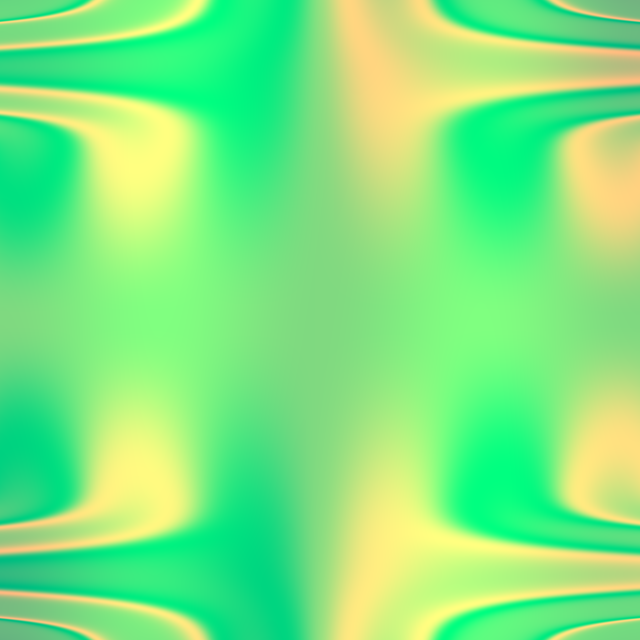
This background is drawn by a Shadertoy shader. Its source:

```glsl
const float TAU = 6.2831853;
const float BLUE_LEVEL = 0.5;
const float WAVE_RATE = 8.5;       // radians across each half canvas
const float EDGE_RATE = 0.7;       // extra rate towards top and bottom
const float BAND_HEIGHT = 0.79;    // calm band, measured from the middle
const float BAND_WIDTH = 0.11;
const float BAND_STRETCH = 2.3;    // how strongly the band spreads the waves
const float WAVE_GAIN = 3.8;
const float CENTRE_GAIN = 0.08;
const float PHASE_LIMIT = 3.1;
const float PHASE_SHIFT = 0.15;
const float GREEN_LEVEL = 0.925;
const float GREEN_SWING = 0.075;
const float GREEN_TILT = 0.07;
const float SHADE_LEAN = 0.9;

float calmBand(float height) {
    float d = (height - BAND_HEIGHT) / BAND_WIDTH;
    return exp(-d * d);
}

// Sideways wave, stretched within the calm bands and limited in depth
float foldedPhase(vec2 p, float band) {
    float side = abs(p.x);
    float rise = p.y * p.y;
    float rate = WAVE_RATE + EDGE_RATE * rise * rise;
    float angle = rate * p.x / (1.0 + BAND_STRETCH * band * side);
    float gain = WAVE_GAIN * rise * (CENTRE_GAIN + side);
    return PHASE_LIMIT * tanh(gain * sin(angle)) + PHASE_SHIFT * rise;
}

// Soft vertical shadows, leaning near the centre
float greenShade(vec2 p, float band) {
    float side = abs(p.x);
    float lean = SHADE_LEAN * p.y * (1.0 - side);
    float shade = GREEN_LEVEL - GREEN_SWING * cos(TAU * p.x - lean);
    shade -= GREEN_TILT * p.x * p.y;
    shade -= side * (0.06 * band + 0.08 * pow(abs(p.y), 8.0));
    return clamp(shade, 0.0, 1.0);
}

void mainImage(out vec4 fragColor, in vec2 fragCoord) {
    vec2 p = 2.0 * fragCoord / iResolution.xy - 1.0;
    float band = calmBand(abs(p.y));
    float red = 0.5 + 0.5 * sin(foldedPhase(p, band));
    fragColor = vec4(red, greenShade(p, band), BLUE_LEVEL, 1.0);
}
```
